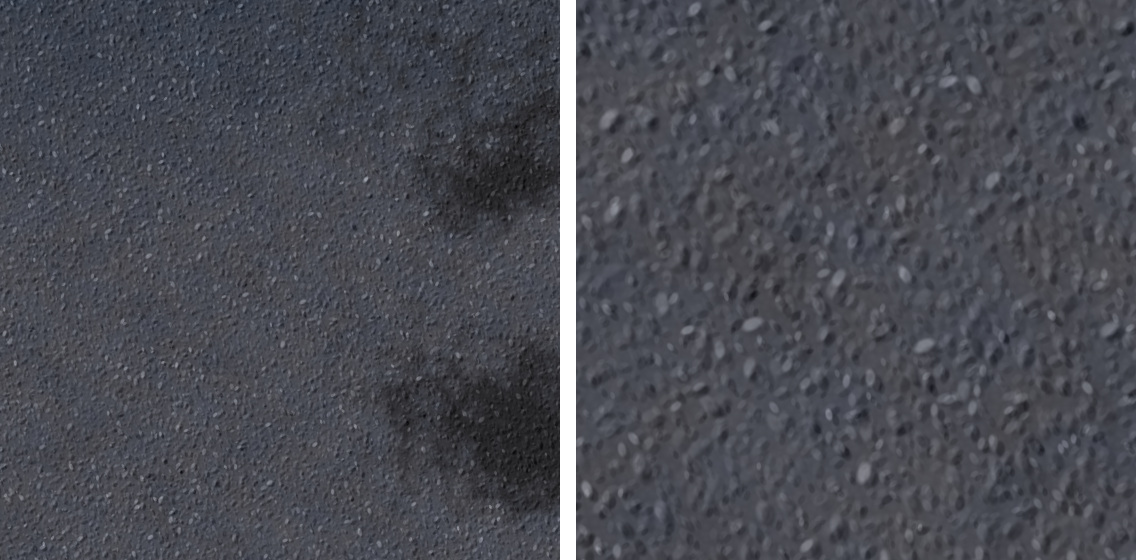
Left, the full canvas; right, a detail of the centre.
A WebGL 2 fragment shader for this texture:

```glsl
#version 300 es
precision highp float;

uniform vec2 u_resolution;
out vec4 fragColor;

// Colours
const vec3 STONE = vec3(0.288, 0.293, 0.324);
const vec3 COOL_STONE = vec3(0.222, 0.247, 0.292);
const vec3 DAMP = vec3(0.148, 0.146, 0.156);
const vec3 CHIP_TINT = vec3(1.0, 1.01, 1.03);

// Grain sizes, in cells across the canvas
const float COARSE_CELLS = 72.0;
const float MEDIUM_CELLS = 112.0;
const float FINE_CELLS = 190.0;

// Strengths
const float COARSE_CONTRAST = 0.125;
const float MEDIUM_CONTRAST = 0.085;
const float FINE_CONTRAST = 0.035;
const float SHADOW_STRENGTH = 0.85;
const vec2 SHADOW_OFFSET = vec2(0.30, -0.26);
const float STAIN_RAGGEDNESS = 0.62;

// Damp areas: centre and radii, then weight (negative is dry)
const int STAIN_COUNT = 7;
const vec4 STAIN_AREA[STAIN_COUNT] = vec4[](
    vec4(0.96, 0.22, 0.17, 0.19), vec4(0.87, 0.65, 0.13, 0.09),
    vec4(0.70, 0.90, 0.30, 0.22), vec4(0.72, 0.30, 0.13, 0.19),
    vec4(0.99, 0.76, 0.12, 0.20), vec4(0.99, 0.54, 0.10, 0.10),
    vec4(0.92, 0.00, 0.13, 0.06));
const float STAIN_WEIGHT[STAIN_COUNT] =
    float[](0.95, 0.72, 0.42, 0.42, 0.45, -0.60, -0.40);

vec2 hash2(vec2 cell) {
    vec3 q = fract(cell.xyx * vec3(0.1031, 0.1030, 0.0973));
    q += dot(q, q.yzx + 33.33);
    return fract((q.xx + q.yz) * q.zy);
}

// Cellular noise: distance to the nearest scattered point
float cellular(vec2 p) {
    vec2 cell = floor(p);
    float nearest = 4.0;
    for (int y = -1; y <= 1; y++)
        for (int x = -1; x <= 1; x++) {
            vec2 id = cell + vec2(x, y);
            vec2 d = id + hash2(id) - p;
            nearest = min(nearest, dot(d, d));
        }
    return sqrt(nearest);
}

// Layered sines for broad, soft variation, about -1 to 1
float waves(vec2 p) {
    float sum = 0.0, amplitude = 0.5;
    for (int i = 0; i < 4; i++) {
        sum += amplitude * sin(p.x + 1.3 * sin(p.y)) * cos(p.y + 0.9 * sin(p.x));
        p = mat2(0.8, 0.6, -0.6, 0.8) * p * 1.9 + 2.7;
        amplitude *= 0.6;
    }
    return sum;
}

float ellipseMask(vec2 p, vec2 radii, float softness) {
    return 1.0 - smoothstep(1.0 - softness, 1.0 + softness, length(p / radii));
}

// Tilted stone chips, each with a dark pit at its side
float chips(vec2 uv, float cells, float seed) {
    vec2 p = uv * cells + seed;
    vec2 cell = floor(p);
    float softness = clamp(3.5 * cells / u_resolution.y, 0.4, 0.9);
    float relief = 0.0;
    for (int y = -1; y <= 1; y++)
        for (int x = -1; x <= 1; x++) {
            vec2 id = cell + vec2(x, y);
            vec2 shape = hash2(id + 71.0);
            vec2 trait = hash2(id + 137.0);
            float angle = (shape.x - 0.62) * 1.9;
            float c = cos(angle), s = sin(angle);
            mat2 turn = mat2(c, -s, s, c);
            vec2 radii = mix(vec2(0.14, 0.24), vec2(0.27, 0.46), shape.y);
            vec2 d = p - id - hash2(id);
            float light = 0.2 + 0.55 * trait.x + 1.3 * pow(trait.x, 14.0);
            float shade = SHADOW_STRENGTH * (0.2 + 0.8 * trait.y);
            relief += light * ellipseMask(turn * d, radii, softness);
            relief -= shade * ellipseMask(turn * (d - SHADOW_OFFSET), radii, softness);
        }
    return relief;
}

// Damp cover from 0 to 1, with broken edges
float stainCover(vec2 uv) {
    vec2 warped = uv + 0.025 * vec2(waves(uv * 13.0), waves(uv * 13.0 + 40.0));
    float cover = 0.0;
    for (int i = 0; i < STAIN_COUNT; i++) {
        vec2 d = (warped - STAIN_AREA[i].xy) / STAIN_AREA[i].zw;
        cover += STAIN_WEIGHT[i] * exp(-dot(d, d));
    }
    float ragged = 0.6 * cellular(warped * 17.0) + 0.4 * cellular(uv * 43.0) - 0.5;
    return smoothstep(0.18, 0.86, cover + STAIN_RAGGEDNESS * ragged);
}

void main() {
    vec2 uv = gl_FragCoord.xy / u_resolution.y;

    // Ground tone, cooler and darker towards the top
    float cool = smoothstep(0.45, 1.1, uv.y - 0.12 * uv.x + 0.08 * waves(uv * 6.0));
    vec3 color = mix(STONE, COOL_STONE, cool);
    color += 0.022 * waves(uv * 19.0 + 5.0);
    color += vec3(-0.010, 0.0, 0.014) * waves(uv * 31.0 + 60.0);

    // Damp stains
    float stain = stainCover(uv);
    color = mix(color, DAMP, stain);

    // Stone grain
    float relief = COARSE_CONTRAST * chips(uv, COARSE_CELLS, 11.0)
                 + MEDIUM_CONTRAST * chips(uv, MEDIUM_CELLS, 53.0)
                 + FINE_CONTRAST * (0.5 - cellular(uv * FINE_CELLS));
    relief *= mix(0.85, 0.65, stain) + 0.2 * waves(uv * 9.0 + 21.0);
    color += relief * CHIP_TINT;

    fragColor = vec4(clamp(color, 0.0, 1.0), 1.0);
}
```
